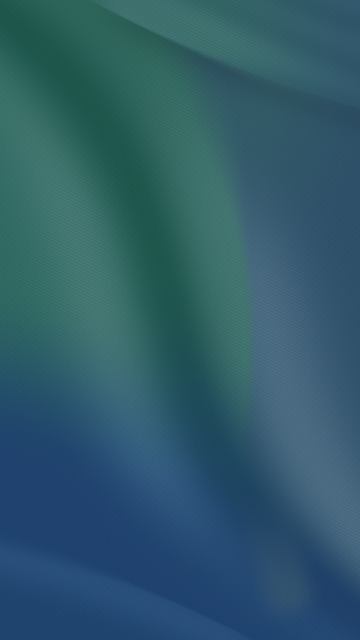
Write a WebGL 2 fragment shader that draws this background.

```glsl
#version 300 es
precision highp float;
// Soft folds of green and blue cloth with a fine diagonal weave.
uniform vec2 u_resolution;
out vec4 outColor;

// Bell-shaped falloff around zero.
float bell(float d, float width) {
  return exp(-d * d / (width * width));
}

// Distance to a segment with rounded ends.
float segmentDistance(vec2 p, vec2 a, vec2 b) {
  vec2 ab = b - a;
  return length(p - a - ab * clamp(dot(p - a, ab) / dot(ab, ab), 0.0, 1.0));
}

// Main cloth: a dark S-shaped valley between two lit slopes.
vec3 mainFold(vec2 uv) {
  float depth = 1.0 - uv.y;
  float d = depth - 0.48;
  float s = uv.x - (0.48 + 0.45 * d + 2.86 * d * d * d);
  float blue = smoothstep(0.43, 0.72, depth - 0.13 * uv.x);
  float low = smoothstep(0.70, 0.92, depth);

  // Left slope
  vec3 shade = mix(vec3(0.18, 0.41, 0.38), vec3(0.12, 0.26, 0.43), blue);
  vec3 light = mix(vec3(0.27, 0.47, 0.45), vec3(0.20, 0.36, 0.51), blue);
  light = mix(vec3(0.22, 0.44, 0.40), light, smoothstep(0.05, 0.35, depth));
  vec3 left = mix(shade, light, bell(s + 0.20, 0.14) * (1.0 - 0.75 * low));

  // Right slope: green inside, blue-grey past the curved edge
  vec3 inner = mix(vec3(0.18, 0.40, 0.36), vec3(0.26, 0.46, 0.44),
                   smoothstep(0.0, 0.35, depth));
  inner = mix(inner, vec3(0.20, 0.34, 0.44), smoothstep(0.54, 0.80, depth));
  vec3 outer = mix(vec3(0.18, 0.31, 0.41), vec3(0.29, 0.42, 0.51),
                   bell(s - 0.24, 0.16) * smoothstep(0.08, 0.5, depth));
  outer = mix(outer, vec3(0.20, 0.37, 0.40), 0.7 * bell(depth - 0.17, 0.13) * bell(uv.x - 0.72, 0.22));
  float edge = 0.70 - 0.8 * (0.55 - depth) * (0.55 - depth);
  float soft = mix(0.10, 0.022, smoothstep(0.1, 0.4, depth));
  vec3 right = mix(inner, outer, smoothstep(-soft, soft, uv.x - edge));

  // Valley, wider near the top
  vec3 valley = mix(vec3(0.11, 0.33, 0.29), vec3(0.11, 0.27, 0.37), smoothstep(0.4, 0.76, depth));
  valley = mix(valley, vec3(0.12, 0.25, 0.41), low);
  vec3 cloth = mix(left, right, smoothstep(-0.06, 0.06, s));
  float width = mix(0.14, 0.105, smoothstep(0.1, 0.4, depth));
  return mix(cloth, valley, 0.93 * bell(s, width));
}

void main() {
  vec2 uv = gl_FragCoord.xy / u_resolution;
  vec2 p = gl_FragCoord.xy / u_resolution.x;
  float depth = 1.0 - uv.y;
  vec3 color = mainFold(uv);

  // Greyish rounded tip at the lower right, fading into its left side
  float tip = segmentDistance(vec2(uv.x, depth * 1.778), vec2(0.73, 1.40), vec2(0.80, 1.64));
  color = mix(color, vec3(0.22, 0.34, 0.43),
              0.7 * smoothstep(0.105, 0.02, tip) * smoothstep(0.76, 0.93, depth));

  // Upper sheet, brightest along its lower edge
  float run = uv.x - 0.25;
  float above = 0.30 * run - 0.1 * run * run - depth;
  vec3 sheet = mix(vec3(0.20, 0.39, 0.39), vec3(0.25, 0.45, 0.44), bell(above - 0.025, 0.045));
  sheet = mix(sheet, vec3(0.19, 0.34, 0.42), smoothstep(0.55, 1.05, uv.x));
  sheet += 0.008 * sin(above * 95.0 + uv.x * 5.0);
  color *= 1.0 - 0.10 * bell(above, 0.035) * smoothstep(0.2, 0.4, uv.x) * smoothstep(0.002, -0.002, above);
  float crisp = mix(0.003, 0.03, smoothstep(0.4, 0.95, uv.x));
  color = mix(color, sheet, smoothstep(-crisp, crisp, above) * smoothstep(0.20, 0.36, uv.x));

  // Lower sheet rising from the bottom left
  float below = depth - (0.845 + 0.15 * uv.x + 0.1 * uv.x * uv.x);
  vec3 hem = mix(vec3(0.12, 0.27, 0.43), vec3(0.16, 0.31, 0.48), bell(below - 0.02, 0.04));
  float hemSoft = mix(0.025, 0.003, smoothstep(0.0, 0.5, uv.x));
  color = mix(color, hem, smoothstep(-hemSoft, hemSoft, below) * smoothstep(0.80, 0.62, uv.x));

  // Fine diagonal weave, crossed by a fainter thread
  float weave = sin(6.2832 * 130.0 * dot(p, vec2(0.45, 0.89)));
  float thread = sin(6.2832 * 105.0 * dot(p, vec2(0.89, -0.45)));
  color *= 1.0 + 0.036 * weave * (0.85 + 0.15 * sin(p.x * 9.0 - p.y * 6.0)) + 0.008 * thread;

  outColor = vec4(color, 1.0);
}
```
